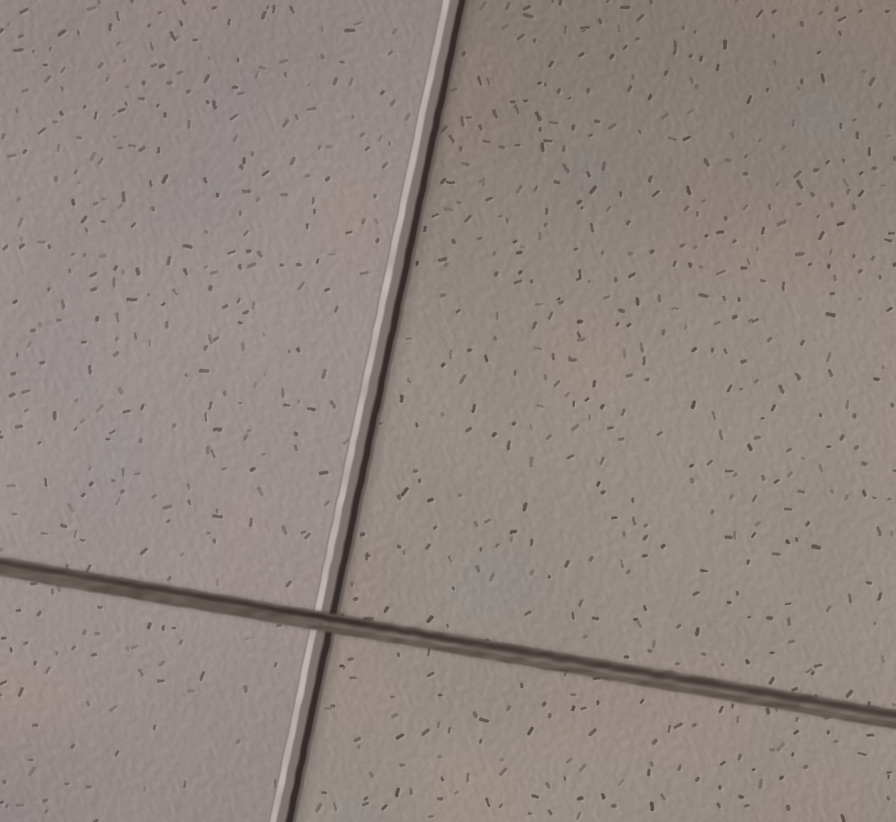
Write a WebGL 1 fragment shader that draws this texture.

```glsl
precision highp float;
// Speckled stone floor tiles, seen at a slant, around one crossing of two grooved joints.

uniform vec2 u_resolution;

#define CROSSING vec2(0.3943, 0.2436)  // where the joints meet, in canvas heights
#define LEAN 0.211                     // sideways run of the upright joint per unit of height
#define FALL 0.171                     // drop of the level joint per unit of width
#define UPRIGHT_HALF 0.0160            // half widths of the joints
#define LEVEL_HALF 0.0115
#define CHIP_CELL 0.0235               // spacing of the dark chips
#define CHIP_LENGTH 0.0042
#define CHIP_RADIUS 0.0019
#define GRAIN 0.030                    // strength of the fine surface grain

const vec3 MAUVE_TILE = vec3(0.605, 0.562, 0.550);
const vec3 BROWN_TILE = vec3(0.592, 0.550, 0.520);
const vec3 CHIP_COLOR = vec3(0.300, 0.262, 0.245);
const vec3 RIDGE_LIGHT = vec3(0.755, 0.715, 0.705);
const vec3 RIDGE_GREY = vec3(0.490, 0.445, 0.430);
const vec3 GROOVE_DARK = vec3(0.180, 0.150, 0.145);
const vec3 GROUT = vec3(0.370, 0.330, 0.305);

float hash(vec2 p) {
  vec3 q = fract(p.xyx * vec3(0.1031, 0.1030, 0.0973));
  q += dot(q, q.yzx + 33.33);
  return fract((q.x + q.y) * q.z);
}

float noise(vec2 p) {
  vec2 i = floor(p), f = fract(p);
  f = f * f * (3.0 - 2.0 * f);
  return mix(mix(hash(i), hash(i + vec2(1.0, 0.0)), f.x),
             mix(hash(i + vec2(0.0, 1.0)), hash(i + vec2(1.0, 1.0)), f.x), f.y);
}

float segment(vec2 p, vec2 halfAxis) {
  float h = clamp(dot(p, halfAxis) / dot(halfAxis, halfAxis), -1.0, 1.0);
  return length(p - halfAxis * h);
}

// Soft band around a centre line.
float band(float x, float center, float halfWidth, float soft) {
  return 1.0 - smoothstep(halfWidth - soft, halfWidth + soft, abs(x - center));
}

// Scattered chips: x is the dark pit, y the faint light on its lower right rim.
vec2 chips(vec2 p, float density, float soft) {
  vec2 cell = floor(p / CHIP_CELL), result = vec2(0.0);
  for (int j = -1; j <= 1; j++) {
    for (int i = -1; i <= 1; i++) {
      vec2 id = cell + vec2(float(i), float(j)) + 40.0;
      vec2 center = (id - 40.0 + vec2(hash(id + 7.3), hash(id + 51.7))) * CHIP_CELL;
      float patchy = 0.55 + 0.9 * noise(center * 9.0 + 30.0);
      float present = step(hash(id + 93.1), density * patchy);
      float size = hash(id + 137.9);
      float angle = mix(-0.3, 2.2, hash(id + 171.3));
      vec2 axis = CHIP_LENGTH * mix(0.25, 1.1, size * size) * vec2(cos(angle), sin(angle));
      float radius = CHIP_RADIUS * mix(0.7, 1.25, hash(id + 211.7));
      vec2 d = p - center + 0.0012 * (noise(p * 330.0 + 9.0) - 0.5);
      float pit = 1.0 - smoothstep(radius - soft, radius + soft, segment(d, axis));
      float rim = 1.0 - smoothstep(0.0, radius * 1.6, segment(d - vec2(0.0025, -0.0022), axis));
      float strength = present * mix(0.35, 0.95, hash(id + 251.3));
      result = max(result, strength * vec2(pit, rim));
    }
  }
  return result;
}

void main() {
  vec2 p = gl_FragCoord.xy / u_resolution.y;
  float soft = max(0.0011, 0.75 / u_resolution.y);

  // Signed distances: across is positive to the right, above is positive upward.
  vec2 d = p - CROSSING;
  float across = (d.x - LEAN * d.y) / sqrt(1.0 + LEAN * LEAN);
  float above = (d.y + FALL * d.x) / sqrt(1.0 + FALL * FALL);
  float wobble = 0.0014 * (noise(p * 65.0) - 0.5);
  float rightTile = smoothstep(-soft, soft, across);

  // Tile body: two tints, light falling off upward, cloudy stains.
  vec3 color = mix(MAUVE_TILE, BROWN_TILE, rightTile);
  color -= mix(0.035, 0.070, rightTile) * smoothstep(0.45, 1.05, p.y);
  color -= 0.025 * (1.0 - rightTile) * smoothstep(0.30, 0.0, p.y);
  float cloud = noise(p * 5.0 + 4.0) * 0.6 + noise(p * 13.0 + 19.0) * 0.4 - 0.5;
  color += cloud * vec3(0.035, 0.030, 0.020);
  color += (noise(p * 7.0 + 63.0) - 0.5) * vec3(0.020, 0.0, -0.012);

  // Fine grain lit from the upper left.
  vec2 g = vec2(p.x + 0.4 * p.y, p.y - 0.4 * p.x) * vec2(190.0, 135.0) + 200.0;
  color += GRAIN * (noise(g) - noise(g + vec2(0.7, -0.6)));
  color += GRAIN * 0.6 * (noise(p * 290.0) - 0.5);

  // Chips, thinner on the left tile near the joint.
  float density = mix(0.46 * smoothstep(0.12, -0.28, across) + 0.08, 0.50, rightTile);
  density *= mix(0.75, 1.1, smoothstep(0.1, 0.8, p.y));
  vec2 chip = chips(p, density, soft);
  color += 0.050 * chip.y;
  color = mix(color, CHIP_COLOR, chip.x * mix(0.75, 0.92, rightTile));

  // Upright joint: bright lip, grey slope, dark groove with a soft shadow.
  float u = across + wobble;
  color *= 1.0 - 0.13 * smoothstep(0.034, 0.010, u) * step(0.0, u);
  color = mix(color, RIDGE_GREY, band(u, 0.0, UPRIGHT_HALF, soft * 1.5));
  float lip = band(u, -0.0105, 0.0040, soft * 1.8) * (0.72 + 0.28 * noise(p * 38.0));
  color = mix(color, RIDGE_LIGHT, lip);
  color = mix(color, GROOVE_DARK, 0.93 * band(u, 0.0085, 0.0042, soft * 2.2));
  color = mix(color, GROUT, 0.6 * band(u, 0.0145, 0.0018, soft * 1.5));

  // Level joint lies over it: worn grout under a dark upper edge.
  float v = above + wobble;
  color *= 1.0 - 0.10 * band(v, 0.0, LEVEL_HALF * 1.2, 0.005);
  vec3 grout = GROUT + 0.09 * (noise(p * vec2(60.0, 190.0)) - 0.5);
  grout += 0.06 * rightTile * band(v, -0.0020, 0.0020, soft * 1.5);
  color = mix(color, grout, 0.95 * band(v, 0.0, LEVEL_HALF, soft * 2.0));
  float edge = 0.45 + 0.35 * exp(-abs(across) * 7.0);
  color = mix(color, GROOVE_DARK, edge * band(v, 0.0052, 0.0030, soft * 2.0));

  gl_FragColor = vec4(clamp(color, 0.0, 1.0), 1.0);
}
```
